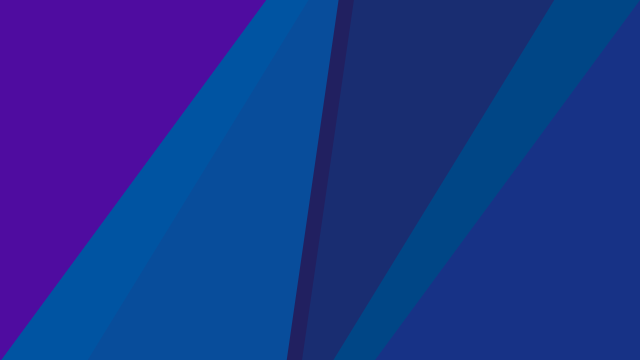
Give the GLSL for this background, as a WebGL 2 fragment shader.

```glsl
#version 300 es
precision highp float;
// Flat slanted bands in purple, blue, navy and teal.
// Each band is a half-plane painted over everything to its left;
// edges come in parallel pairs, so each pair shares one lean.
uniform vec2 u_resolution;
out vec4 outColor;

// Horizontal run of each edge family, from bottom to top of the canvas.
const float LEAN_WIDE  = 0.414;
const float LEAN_MID   = 0.345;
const float LEAN_STEEP = 0.081;

const vec3 PURPLE = vec3(0.310, 0.047, 0.627);
const vec3 AZURE  = vec3(0.000, 0.330, 0.635);
const vec3 COBALT = vec3(0.030, 0.302, 0.608);
const vec3 PLUM   = vec3(0.128, 0.125, 0.378);
const vec3 NAVY   = vec3(0.098, 0.176, 0.443);
const vec3 TEAL   = vec3(0.000, 0.274, 0.525);
const vec3 ROYAL  = vec3(0.090, 0.196, 0.525);

// Signed distance, in canvas widths, to the right of a leaning edge.
float edgeDistance(vec2 uv, float foot, float lean, float aspect) {
    float slope = lean * aspect;
    return (uv.x - foot - lean * uv.y) / sqrt(1.0 + slope * slope);
}

// Paints a colour to the right of an edge, softened over one pixel.
vec3 paintRight(vec3 base, vec3 paint, vec2 uv, float foot, float lean) {
    float aspect = u_resolution.x / u_resolution.y;
    float d = edgeDistance(uv, foot, lean, aspect);
    return mix(base, paint, clamp(d * u_resolution.x + 0.5, 0.0, 1.0));
}

void main() {
    vec2 uv = gl_FragCoord.xy / u_resolution;

    // Left side: purple corner and two blues.
    vec3 color = PURPLE;
    color = paintRight(color, AZURE, uv, 0.002, LEAN_WIDE);
    color = paintRight(color, COBALT, uv, 0.137, LEAN_MID);

    // Steep fold in the middle.
    color = paintRight(color, PLUM, uv, 0.448, LEAN_STEEP);
    color = paintRight(color, NAVY, uv, 0.472, LEAN_STEEP);

    // Right side: teal band and royal blue corner.
    color = paintRight(color, TEAL, uv, 0.521, LEAN_MID);
    color = paintRight(color, ROYAL, uv, 0.586, LEAN_WIDE);

    outColor = vec4(color, 1.0);
}
```
